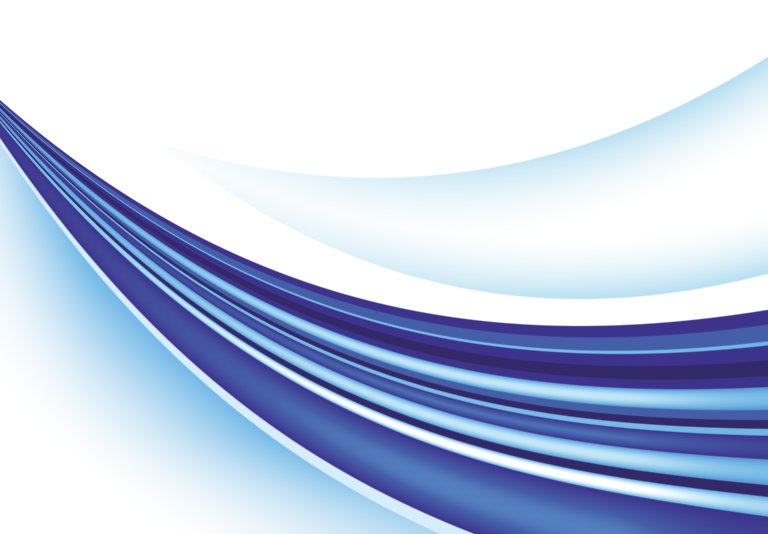
This background is drawn by a Shadertoy shader. Its source:

```glsl
// Abstract sweep: a fan of glossy blue stripes between two cubic curves,
// a pale veil with tinted rims above it and a soft sky glow below it.
// Each stripe is a slice of one coordinate running across the fan.

#define GLOW_REACH 0.27
#define GLOW_POWER 1.7
#define VEIL_TOP_REACH 0.15
#define VEIL_LOW_REACH 0.12
#define VEIL_TINT 0.85
#define FAN_WARP 0.22
#define STRIPES 15

const vec3 WHITE = vec3(1.0);
const vec3 SKY = vec3(0.40, 0.70, 0.90);
const vec3 VEIL = vec3(0.66, 0.85, 0.94);
const vec3 RIM = vec3(0.84, 0.93, 0.99);

// Dark to light tones, addressed by a continuous level from 0 to 5
const vec3 TONES[6] = vec3[6](
    vec3(0.20, 0.16, 0.41), vec3(0.24, 0.20, 0.55), vec3(0.27, 0.37, 0.66),
    vec3(0.42, 0.70, 0.89), vec3(0.72, 0.88, 0.96), vec3(1.0));

// Per stripe: lower end across the fan, tone at its rims, tone at its core
const vec3 STRIPE[STRIPES] = vec3[STRIPES](
    vec3(0.047, 1.0, 1.0), vec3(0.100, 2.0, 2.0), vec3(0.113, 3.0, 3.2),
    vec3(0.160, 1.0, 1.0), vec3(0.210, 0.0, 0.0), vec3(0.245, 1.0, 1.0),
    vec3(0.318, 2.6, 4.2), vec3(0.350, 2.0, 2.0), vec3(0.378, 0.0, 0.0),
    vec3(0.400, 3.0, 3.2), vec3(0.475, 1.0, 2.2), vec3(0.557, 2.6, 4.2),
    vec3(0.594, 0.0, 0.0), vec3(0.657, 2.8, 5.4), vec3(1.000, 1.0, 2.4));

vec3 tone(float level) {
    vec3 c = TONES[0];
    for (int i = 1; i < 6; i++)
        c = mix(c, TONES[i], clamp(level - float(i - 1), 0.0, 1.0));
    return c;
}

// Curve with its lowest point at 'low', measured downward from the top
float bowl(float x, vec2 low, float bend, float skew) {
    float e = x - low.x;
    return low.y - e * e * (bend + skew * e);
}

float fanTop(float x) { return bowl(x, vec2(0.755, 0.6105), 0.563, -0.2375); }

float fanBottom(float x) {
    return 0.258 + x * (2.117 + x * (-1.932 + 0.727 * x));
}

float fanBottomSlope(float x) {
    return 2.117 + x * (-3.864 + 2.181 * x);
}

// Weight that falls smoothly from 1 at an edge to 0 at the given reach
float falloff(float dist, float reach, float power) {
    return pow(clamp(1.0 - dist / reach, 0.0, 1.0), power);
}

vec3 fanColor(float t, float x, float aa) {
    float shine = smoothstep(-0.15, 0.6, x) * (1.0 - 0.6 * smoothstep(0.78, 1.0, x));
    vec3 col = WHITE;
    float start = 0.0;
    for (int i = 0; i < STRIPES; i++) {
        vec3 s = STRIPE[i];
        float f = clamp((t - start) / (s.x - start), 0.0, 1.0);
        float level = mix(s.y, s.z, shine * sin(3.14159 * f));
        col = mix(col, tone(level), smoothstep(start - aa, start + aa, t));
        start = s.x;
    }
    return col;
}

void mainImage(out vec4 fragColor, in vec2 fragCoord) {
    vec2 uv = fragCoord / iResolution.xy;
    float x = uv.x;
    float y = 1.0 - uv.y;
    float px = 1.0 / iResolution.y;
    float aspect = iResolution.x / iResolution.y;
    vec3 col = WHITE;

    // Veil: white sheet tinted along both of its edges
    float fromTop = y - bowl(x, vec2(0.49, 0.333), 0.831, 0.078);
    float toLow = bowl(x, vec2(0.755, 0.56), 0.849, -0.241) - y;
    float inVeil = smoothstep(-px, px, fromTop) * smoothstep(-px, px, toLow);
    float topTint = falloff(fromTop, VEIL_TOP_REACH * (0.6 + 0.5 * x), 1.8)
                  * smoothstep(0.05, 0.95, x);
    float lowTint = falloff(toLow, VEIL_LOW_REACH, 1.8) * smoothstep(0.1, 0.85, x);
    col = mix(col, VEIL, inVeil * VEIL_TINT * max(topTint, lowTint));

    // Glow below the fan, fading toward the lower left
    float slope = fanBottomSlope(x) / aspect;
    float below = (y - fanBottom(x)) / sqrt(1.0 + slope * slope);
    float glow = falloff(max(below, 0.0), GLOW_REACH, GLOW_POWER);
    glow *= smoothstep(-0.12, 0.14, x) * (1.0 - 0.35 * smoothstep(0.8, 1.0, y));
    col = mix(col, SKY, glow * smoothstep(-px, px, below));

    // Pale rim that widens along the lower edge
    float rimWidth = 0.006 + 0.032 * x;
    float rim = smoothstep(-px, px, below) * smoothstep(px, -px, below - rimWidth);
    col = mix(col, RIM, rim);

    // Striped fan
    float top = fanTop(x);
    float t = (y - top) / (fanBottom(x) - top);
    float across = t + FAN_WARP * t * (1.0 - t) * (1.0 - x) * (1.0 - x);
    float aa = px / (fanBottom(x) - top);
    float inFan = smoothstep(-px, px, y - top) * smoothstep(px, -px, below);
    col = mix(col, fanColor(max(across, aa), x, aa), inFan);

    fragColor = vec4(col, 1.0);
}
```
